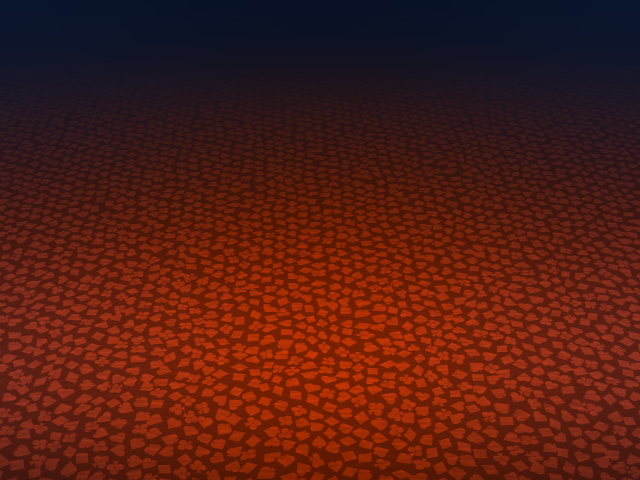
Write a Shadertoy shader that draws this texture.

```glsl
// Receding carpet of scattered card suits, lit by a warm pool of light under a navy haze.

const float HORIZON = 1.75;                // height of the vanishing line
const vec2 DENSITY = vec2(44.0, 102.0);    // suits per unit across and in depth
const vec3 WARM = vec3(0.61, 0.165, 0.008);
const vec3 DUSK = vec3(0.43, 0.155, 0.125);
const vec3 NAVY = vec3(0.035, 0.085, 0.185);

vec2 hash2(vec2 p) {
    vec3 q = fract(p.xyx * vec3(0.1031, 0.1030, 0.0973));
    q += dot(q, q.yzx + 33.33);
    return fract((q.xx + q.yz) * q.zy);
}

float gradientNoise(vec2 p) {
    vec2 i = floor(p), f = fract(p);
    vec2 u = f * f * (3.0 - 2.0 * f);
    vec2 e = vec2(0.0, 1.0);
    float a = dot(hash2(i) - 0.5, f);
    float b = dot(hash2(i + e.yx) - 0.5, f - e.yx);
    float c = dot(hash2(i + e.xy) - 0.5, f - e.xy);
    float d = dot(hash2(i + e.yy) - 0.5, f - e.yy);
    return 2.0 * mix(mix(a, b, u.x), mix(c, d, u.x), u.y);
}

vec2 rotate(vec2 p, float angle) {
    float c = cos(angle), s = sin(angle);
    return vec2(c * p.x - s * p.y, s * p.x + c * p.y);
}

// Suit distances: each shape fits a circle of radius 0.4
float heart(vec2 p) {
    p.x = abs(p.x);
    float lobe = length(p - vec2(0.17, 0.10)) - 0.20;
    float side = dot(p - vec2(0.0, -0.38), vec2(0.736, -0.677));
    float lid = dot(p - vec2(0.0, 0.15), vec2(0.504, 0.864));
    return min(lobe, max(side, lid));
}

float stem(vec2 p) {
    float flare = abs(p.x) - 0.04 - 0.35 * max(-p.y - 0.15, 0.0);
    return max(flare, abs(p.y + 0.22) - 0.17);
}

float spade(vec2 p) {
    return min(heart(vec2(p.x, -p.y)), stem(p));
}

float club(vec2 p) {
    float top = length(p - vec2(0.0, 0.19)) - 0.18;
    float sides = length(vec2(abs(p.x) - 0.20, p.y + 0.06)) - 0.18;
    return min(min(top, sides), stem(p));
}

float diamond(vec2 p) {
    return dot(abs(p), vec2(0.76, 0.65)) - 0.27;
}

float suit(vec2 p, float kind) {
    if (kind < 0.25) return heart(p);
    if (kind < 0.50) return spade(p);
    if (kind < 0.75) return club(p);
    return diamond(p);
}

// Nearest suit on a jittered, staggered grid
float scatteredSuits(vec2 p, float size) {
    float nearest = 1.0;
    for (int j = -1; j <= 1; j++) {
        float row = floor(p.y) + float(j);
        float stagger = 0.5 * mod(row, 2.0);
        for (int i = -1; i <= 1; i++) {
            vec2 cell = vec2(floor(p.x + stagger) + float(i), row);
            vec2 jitter = (hash2(cell + 71.0) - 0.5) * 0.28;
            vec2 pick = hash2(cell + 213.0);
            vec2 local = p + vec2(stagger, 0.0) - cell - 0.5 - jitter;
            local = rotate(local, 6.2832 * pick.x) / size;
            nearest = min(nearest, suit(local, pick.y) * size);
        }
    }
    return nearest;
}

// Light pool, warm centre and haze towards the top
vec3 lighting(vec2 p, float weave) {
    float warmth = exp(-pow(abs(p.x) / 0.50, 2.0));
    float glow = exp(-pow(abs(p.y - 0.26) / 0.44, 2.0));
    glow *= 1.0 - smoothstep(0.75, 1.04, p.y);
    float haze = smoothstep(0.45, 1.0, p.y) * (1.0 - 0.22 * warmth);
    return mix(DUSK, WARM, warmth) * glow * weave + NAVY * haze;
}

void mainImage(out vec4 fragColor, in vec2 fragCoord) {
    vec2 p = (fragCoord - vec2(0.5 * iResolution.x, 0.0)) / iResolution.y;

    // Perspective floor and the depth covered by one sample
    float depth = HORIZON - p.y;
    vec2 ground = DENSITY * vec2(p.x, 1.0) / depth;
    float footprint = DENSITY.y / (depth * depth * iResolution.y);

    // A turned, gently warped arrangement hides the rows of the grid
    vec2 scatter = rotate(ground, 0.42);
    scatter += 0.7 * vec2(gradientNoise(ground * 0.3), gradientNoise(ground * 0.3 + 57.0));

    // Suits soften to their mean coverage in the distance
    float edge = 0.6 * footprint + 0.4 * smoothstep(0.68, 0.95, p.y);
    float mask = 1.0 - smoothstep(-edge, edge, scatteredSuits(scatter, 1.18));
    mask = mix(mask, 0.47, smoothstep(0.74, 0.93, p.y));

    // Brushed threads run across the fabric
    float threads = gradientNoise(ground * vec2(1.2, 5.0));
    threads *= 0.28 * (1.0 - smoothstep(0.1, 0.3, footprint));
    float weave = mix(0.77, 1.21, mask) + threads * (0.3 + 0.7 * mask);

    fragColor = vec4(lighting(p, weave), 1.0);
}
```
